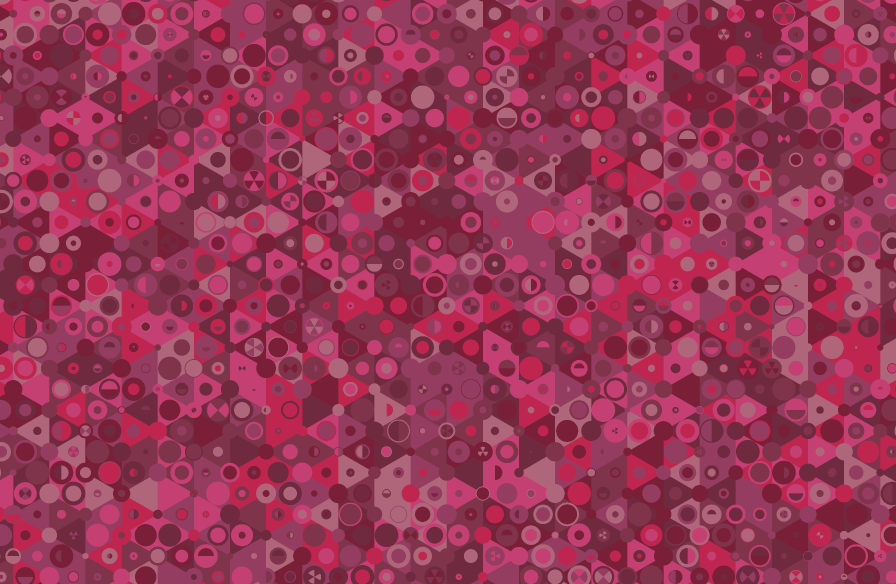
Write a Shadertoy shader that draws this pattern.

```glsl
const float ROWS = 14.0;            // triangle sides per canvas height
const float TRI_HEIGHT = 0.8660254; // height of a triangle with side 1
const float TAU = 6.2831853;

// Three random values per lattice cell and salt
vec3 hash3(vec2 cell, float salt) {
    uvec3 v = uvec3(ivec3(floor(vec3(cell, salt) + 512.5))) * 1664525u + 1013904223u;
    v.x += v.y * v.z; v.y += v.z * v.x; v.z += v.x * v.y;
    v ^= v >> 16u;
    v.x += v.y * v.z; v.y += v.z * v.x; v.z += v.x * v.y;
    return vec3(v >> 8u) / 16777216.0;
}

float cornerSlope(vec2 cell, vec2 corner, vec2 f) {
    float angle = TAU * hash3(cell + corner, 90.0).x;
    return dot(vec2(cos(angle), sin(angle)), f - corner);
}

float gradientNoise(vec2 p) {
    vec2 cell = floor(p), f = p - cell;
    vec2 u = f * f * f * (f * (f * 6.0 - 15.0) + 10.0);
    float low = mix(cornerSlope(cell, vec2(0, 0), f), cornerSlope(cell, vec2(1, 0), f), u.x);
    float high = mix(cornerSlope(cell, vec2(0, 1), f), cornerSlope(cell, vec2(1, 1), f), u.x);
    return mix(low, high, u.y);
}

// Flat colours, weighted by the width of their interval in 0..1
vec3 palette(float t) {
    if (t < 0.15) return vec3(0.44, 0.165, 0.25);  // plum
    if (t < 0.30) return vec3(0.50, 0.205, 0.295); // faded plum
    if (t < 0.43) return vec3(0.48, 0.12, 0.22);   // wine
    if (t < 0.55) return vec3(0.75, 0.15, 0.31);   // red
    if (t < 0.69) return vec3(0.77, 0.25, 0.45);   // pink
    if (t < 0.82) return vec3(0.69, 0.40, 0.48);   // dusty rose
    return vec3(0.58, 0.24, 0.38);                 // mauve
}

// Positive inside alternating pie sectors
float sectors(vec2 q, float count, float phase) {
    return sin(count * atan(q.y, q.x) + phase);
}

// Disc with an optional core: solid, halved, quartered or three-bladed
vec3 medallion(vec3 ground, vec2 q, vec2 cell, float salt, float maxRadius, float coreChance) {
    float dist = length(q);
    if (dist > maxRadius) return ground;
    vec3 size = hash3(cell, salt);
    vec3 tint = hash3(cell, salt + 10.0);
    vec3 kind = hash3(cell, salt + 20.0);
    float radius = maxRadius * (1.0 - 0.75 * size.x * size.x);
    if (dist > radius) return ground;

    vec3 color = palette(tint.x);
    float coreRadius = radius * mix(0.25, 0.94, size.y);
    if (size.z < coreChance && dist < coreRadius) {
        float count = kind.x < 0.6 ? 0.0 : kind.x < 0.85 ? 1.0 : kind.x < 0.93 ? 2.0 : 3.0;
        float phase = floor(kind.y * 4.0) * TAU / 4.0;
        bool filled = count < 0.5 || sectors(q, count, phase) > 0.0;
        if (filled) color = palette(tint.y);
        else if (kind.z < 0.5) color = palette(tint.z);
    }
    return color;
}

// Skewed lattice coordinates to the plane
vec2 toPlane(vec2 lattice) {
    return vec2(lattice.x * TRI_HEIGHT, lattice.y + 0.5 * lattice.x);
}

vec3 triangleMosaic(vec2 p) {
    float column = p.x / TRI_HEIGHT;
    vec2 lattice = vec2(column, p.y - 0.5 * column);
    vec2 cell = floor(lattice), f = lattice - cell;
    float upper = step(1.0, f.x + f.y);

    // Triangle fill, loosely clustered
    vec2 center = toPlane(cell + (1.0 + upper) / 3.0);
    float drift = 1.6 * gradientNoise(center * 0.27);
    vec3 color = palette(fract(0.75 * hash3(cell, upper).x + drift + 1.0));

    // Medallion in the middle of the triangle
    color = medallion(color, p - center, cell, 2.0 + upper, 0.285, 0.85);

    // Medallions on the three corners
    for (int i = 0; i < 3; i++) {
        vec2 corner = i == 0 ? vec2(upper) : i == 1 ? vec2(1, 0) : vec2(0, 1);
        vec2 vertex = cell + corner;
        color = medallion(color, p - toPlane(vertex), vertex, 5.0, 0.24, 0.4);
    }
    return color;
}

void mainImage(out vec4 fragColor, in vec2 fragCoord) {
    const int SAMPLES = 3;
    vec2 gridOffset = vec2(0.03, 0.33);
    vec3 sum = vec3(0.0);

    // Supersampling smooths every edge
    for (int i = 0; i < SAMPLES * SAMPLES; i++) {
        vec2 jitter = (vec2(i % SAMPLES, i / SAMPLES) + 0.5) / float(SAMPLES) - 0.5;
        vec2 p = (fragCoord + jitter - 0.5 * iResolution.xy) / iResolution.y;
        sum += triangleMosaic(p * ROWS + gridOffset);
    }
    fragColor = vec4(sum / float(SAMPLES * SAMPLES), 1.0);
}
```
